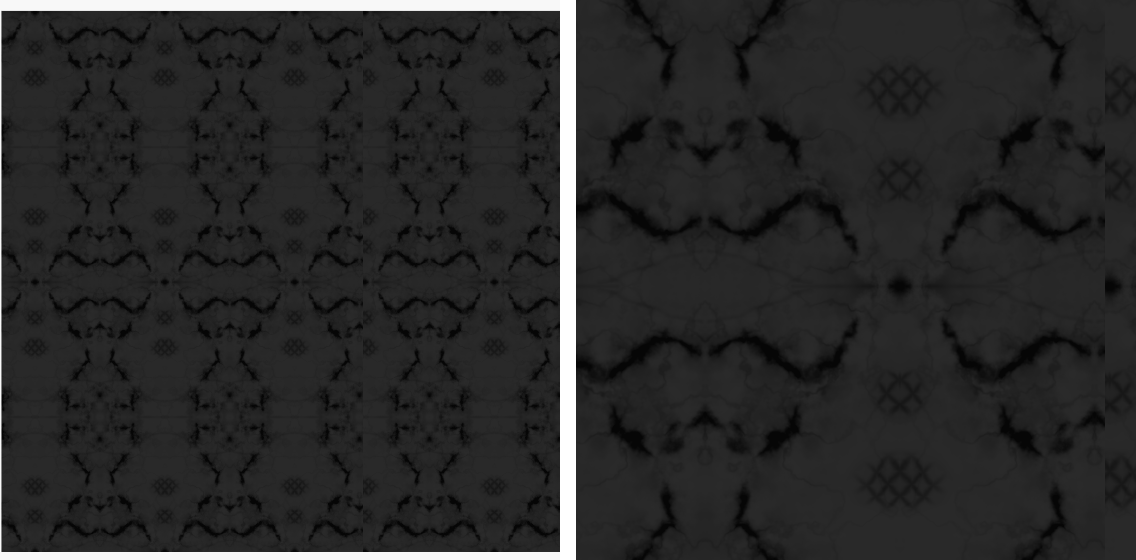
Left, the full canvas; right, a detail of the centre.
Give the GLSL for this pattern, as a Shadertoy shader.

```glsl
#define STONE 0.161       // grey of the polished stone
#define PAPER 0.973       // grey of the margin
#define HALF 0.1159       // half repeat width, in canvas widths
#define ROW 2.079         // half repeat height, in half widths
#define AXIS vec2(0.0625, 0.0143)
#define SEAM 0.6484       // where the second sheet begins
#define SEAM_AXIS 0.651
#define PANEL vec3(0.0026, 0.0143, 0.9805) // left, bottom, top
#define WARP 0.20
#define VEIN_WIDTH 0.020
#define VEIN_DEPTH 0.115
#define HALO_DEPTH 0.062

float hash(vec2 p) {
    return fract(sin(dot(p, vec2(127.1, 311.7))) * 43758.5453);
}

float noise(vec2 p) {
    vec2 i = floor(p), f = fract(p);
    f = f * f * (3.0 - 2.0 * f);
    return mix(mix(hash(i), hash(i + vec2(1, 0)), f.x),
               mix(hash(i + vec2(0, 1)), hash(i + vec2(1, 1)), f.x), f.y);
}

float fbm(vec2 p) {
    float sum = 0.0, amp = 0.5;
    for (int i = 0; i < 5; i++) {
        sum += amp * noise(p);
        p = mat2(1.6, 1.2, -1.2, 1.6) * p + 7.3;
        amp *= 0.5;
    }
    return sum / 0.97;
}

float segment(vec2 p, vec2 a, vec2 b) {
    vec2 ab = b - a;
    return length(p - a - ab * clamp(dot(p - a, ab) / dot(ab, ab), 0.0, 1.0));
}

float ellipseRing(vec2 p, vec2 radii) {
    return abs(length(p / radii) - 1.0) * min(radii.x, radii.y);
}

float gauss(float d, float w) { return exp(-d * d / (w * w)); }

// Main veins of one mirrored quarter, as start and end points
const vec4 VEINS[12] = vec4[12](
    vec4(0.26, 0.22, 0.47, 0.49), vec4(0.47, 0.49, 0.51, 0.76),
    vec4(0.47, 0.49, 0.66, 0.38), vec4(0.66, 0.38, 0.82, 0.25),
    vec4(0.82, 0.25, 1.00, 0.31), vec4(0.51, 0.76, 0.73, 0.84),
    vec4(0.73, 0.84, 1.00, 0.68), vec4(0.73, 0.84, 0.85, 1.20),
    vec4(0.85, 1.20, 0.64, 1.40), vec4(0.64, 1.40, 0.46, 1.78),
    vec4(0.46, 1.78, 0.48, 1.94), vec4(0.48, 1.90, 0.82, 1.88));

// Crossed diagonal threads inside a soft ellipse
float lattice(vec2 p, vec2 size, float px) {
    vec2 diagonal = vec2(p.x + p.y, p.x - p.y) * 8.0;
    vec2 d = abs(fract(diagonal) - 0.5) / 11.3;
    return gauss(min(d.x, d.y), 0.014 + 0.5 * px)
         * (1.0 - smoothstep(0.6, 1.15, length(p / size)));
}

float marble(vec2 p, float px) {
    vec2 bend = vec2(fbm(p * 6.0), fbm(p * 6.0 + 17.0)) - 0.5;
    vec2 q = p + WARP * bend;
    float patchy = noise(p * 9.0 + 3.0);
    float grain = fbm(p * 11.0 + 40.0);

    // Heavy broken veins
    float d = ellipseRing(q - vec2(1.0, ROW), vec2(0.19, 0.33));
    for (int i = 0; i < 12; i++)
        d = min(d, segment(q, VEINS[i].xy, VEINS[i].zw));
    float width = VEIN_WIDTH * (0.5 + patchy) + 0.4 * px;
    float vein = gauss(d, width) * smoothstep(0.22, 0.72, patchy * 0.6 + grain * 0.4);
    float halo = exp(-d * 8.0) * smoothstep(0.25, 0.75, grain);

    // Hair cracks, denser beside the veins
    float ridge = abs(fbm(p * 4.5 + 9.0) - 0.5);
    float crack = gauss(ridge, 0.025 + px) * (0.18 + 0.65 * exp(-d * 7.0));

    // Pale threads: lens, scallop and the two mirror lines
    vec2 r = p + 0.3 * WARP * bend;
    float thread = segment(r, vec2(0.45, 0.02), vec2(1.0, 0.19));
    thread = min(thread, segment(r, vec2(0.0, 1.83), vec2(0.40, 1.75)));
    thread = min(thread, segment(r, vec2(0.64, 1.50), vec2(1.0, 1.55)));
    thread = min(thread, segment(p, vec2(0.0, 0.0), vec2(0.55, 0.0)));
    thread = min(thread, segment(p, vec2(0.0, ROW), vec2(0.42, ROW)));
    float lines = gauss(thread, 0.010 + 0.5 * px) * (0.25 + 0.5 * patchy);

    // Lattice knots and the star on the dense axis
    float knot = lattice(r - vec2(0.0, 1.01), vec2(0.25, 0.15), px)
               + lattice(r - vec2(0.0, 0.55), vec2(0.16, 0.13), px);
    float shade = gauss(length((p - vec2(0.0, 1.01)) / vec2(0.24, 0.14)), 1.0)
                + gauss(length((p - vec2(0.0, 0.55)) / vec2(0.16, 0.14)), 1.0);
    float star = gauss(length(q / vec2(0.22, 0.10)), 1.0) * smoothstep(0.3, 0.6, grain)
               + gauss(length(p), 0.045);

    float tone = STONE + 0.016 * (fbm(p * 2.5 + 5.0) - 0.5);
    tone -= VEIN_DEPTH * vein + HALO_DEPTH * halo + 0.05 * crack;
    tone -= 0.035 * lines + 0.05 * knot + 0.022 * shade + 0.08 * star;
    return max(tone, 0.025);
}

void mainImage(out vec4 fragColor, in vec2 fragCoord) {
    vec2 uv = fragCoord / iResolution.xy;
    vec2 pixel = 1.0 / iResolution.xy;

    // Mirror-fold the sheet into one quarter repeat
    vec2 axis = vec2(uv.x < SEAM ? AXIS.x : SEAM_AXIS, AXIS.y);
    vec2 cell = vec2(1.0, ROW);
    vec2 p = abs(mod((uv - axis) / HALF + cell, 2.0 * cell) - cell);
    float tone = marble(p, pixel.y / HALF);

    // Margin on the left, bottom and top
    vec3 inside = vec3(uv - PANEL.xy, PANEL.z - uv.y) / pixel.xyy;
    float panel = clamp(min(inside.x, min(inside.y, inside.z)) + 0.5, 0.0, 1.0);
    fragColor = vec4(vec3(mix(PAPER, tone, panel)), 1.0);
}
```
